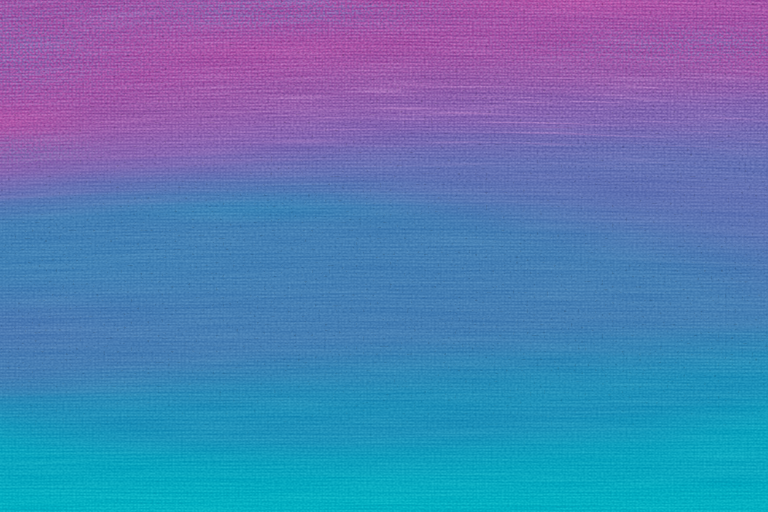
A WebGL 1 fragment shader for this background:

```glsl
precision highp float;
// Brushed paint on woven canvas: cyan at the foot, blue in the middle, magenta on top.
// Colour bands rise along bowed edges; gradient noise adds patches, bristle streaks
// and worn specks, and two crossing waves make the threads.

uniform vec2 u_resolution;

vec2 gradientAt(vec2 cell) {
  vec2 q = fract(cell * vec2(0.1031, 0.1137));
  q += dot(q, q.yx + 33.33);
  float angle = 6.2832 * fract((q.x + q.y) * q.x * 7.31);
  return vec2(cos(angle), sin(angle));
}

// Gradient noise, roughly -0.7 to 0.7
float noise(vec2 p) {
  vec2 i = floor(p), f = p - i;
  vec2 w = f * f * f * (f * (f * 6.0 - 15.0) + 10.0);
  float a = dot(gradientAt(i), f);
  float b = dot(gradientAt(i + vec2(1.0, 0.0)), f - vec2(1.0, 0.0));
  float c = dot(gradientAt(i + vec2(0.0, 1.0)), f - vec2(0.0, 1.0));
  float d = dot(gradientAt(i + 1.0), f - 1.0);
  return mix(mix(a, b, w.x), mix(c, d, w.x), w.y);
}

// Smooth curve through heights at the left, centre and right
float bow(vec3 heights, float x) {
  return dot(heights, vec3((1.0 - x) * (1.0 - 2.0 * x), 4.0 * x * (1.0 - x), x * (2.0 * x - 1.0)));
}

// Soft step upward between two bowed edges
float band(vec2 p, vec3 low, vec3 high) {
  return smoothstep(bow(low, p.x), bow(high, p.x), p.y);
}

// Soft elliptical patch
float patchAt(vec2 p, vec2 centre, vec2 radius) {
  vec2 d = (p - centre) / radius;
  return exp(-dot(d, d));
}

void main() {
  vec2 uv = gl_FragCoord.xy / u_resolution;
  float aspect = u_resolution.x / u_resolution.y;
  vec2 p = vec2(uv.x * aspect, uv.y);

  // Brush strokes arch gently, more so near the top
  float arch = 0.15 * uv.y * (uv.x - 0.55) * (uv.x - 0.55);
  vec2 stroke = vec2(p.x, p.y + arch);
  float broad = noise(stroke * vec2(1.8, 24.0));
  float bristle = noise(stroke * vec2(3.0, 85.0) + 17.0);
  float hair = noise(stroke * vec2(6.0, 200.0) + 41.0);
  vec2 q = uv + vec2(0.0, 0.012 * broad + 0.008 * bristle);

  // Bands from foot to top
  vec3 color = mix(vec3(0.01, 0.69, 0.76), vec3(0.04, 0.65, 0.75), smoothstep(0.0, 0.1, q.y));
  color = mix(color, vec3(0.12, 0.57, 0.73), band(q, vec3(0.11, 0.06, 0.13), vec3(0.21, 0.17, 0.27)));
  color = mix(color, vec3(0.27, 0.50, 0.71), band(q, vec3(0.18, 0.19, 0.25), vec3(0.27, 0.36, 0.40)));
  color = mix(color, vec3(0.39, 0.45, 0.71), band(q, vec3(0.55, 0.56, 0.37), vec3(0.64, 0.67, 0.63)));
  color = mix(color, vec3(0.53, 0.40, 0.70), band(q, vec3(0.60, 0.66, 0.66), vec3(0.68, 0.76, 0.83)));
  color = mix(color, vec3(0.62, 0.36, 0.67), band(q, vec3(0.64, 0.74, 0.79), vec3(0.74, 0.85, 0.87)));
  color = mix(color, vec3(0.66, 0.32, 0.65), band(q, vec3(0.70, 0.83, 0.83), vec3(0.80, 0.92, 0.90)));

  // Blue and violet glazes over the middle
  color = mix(color, vec3(0.19, 0.54, 0.73), 0.5 * patchAt(q, vec2(0.34, 0.595), vec2(0.16, 0.028)));
  color = mix(color, vec3(0.23, 0.52, 0.72), 0.4 * patchAt(q, vec2(0.08, 0.49), vec2(0.30, 0.06)));
  color = mix(color, vec3(0.32, 0.46, 0.70), 0.5 * patchAt(q, vec2(0.0, 0.36), vec2(0.20, 0.06)));

  // Fresh pink along the top and the left side
  float pink = patchAt(q, vec2(0.68, 1.01), vec2(0.24, 0.035))
    + 0.8 * patchAt(q, vec2(0.0, 0.76), vec2(0.10, 0.03))
    + 0.4 * patchAt(q, vec2(0.36, 0.90), vec2(0.22, 0.03));
  color = mix(color, vec3(0.78, 0.33, 0.66), 0.5 * min(pink, 1.0));

  // Thin paint where the bluish ground shows through as specks
  float worn = 0.9 * patchAt(q, vec2(0.36, 0.98), vec2(0.20, 0.035))
    + 0.7 * patchAt(q, vec2(0.92, 0.91), vec2(0.20, 0.035))
    + patchAt(q, vec2(0.03, 0.70), vec2(0.11, 0.035))
    + 0.8 * patchAt(q, vec2(0.0, 0.91), vec2(0.16, 0.09));
  worn = min(worn + 0.25 * smoothstep(0.7, 0.85, uv.y), 1.0);
  float speck = smoothstep(-0.3, 0.35, noise(p * vec2(230.0, 210.0)) + 0.35 * hair);
  color = mix(color, vec3(0.51, 0.43, 0.69), worn * (0.1 + 0.7 * speck));

  // Bristle streaks, with pale hairs in the violet band
  float upper = smoothstep(0.58, 0.85, uv.y);
  vec3 streakTint = mix(vec3(0.8, 0.7, 0.4), vec3(1.0, 0.8, 0.7), upper);
  color += (0.015 * broad + 0.025 * bristle + 0.05 * hair) * streakTint;
  float paleZone = patchAt(uv, vec2(0.60, 0.79), vec2(0.42, 0.075));
  float pale = smoothstep(0.18, 0.55, hair + 0.35 * bristle) * paleZone;
  color = mix(color, vec3(0.75, 0.54, 0.79), 0.45 * pale);

  // Woven threads, uneven in spacing and strength
  float weft = sin(6.2832 * (p.y * 150.0 + 0.5 * noise(p * vec2(5.0, 40.0))));
  float warp = sin(6.2832 * (p.x * 160.0 + 0.5 * noise(p * vec2(40.0, 5.0) + 7.0)));
  float grain = noise(p * vec2(190.0, 260.0) + 5.0);
  float weave = 0.024 * weft + 0.008 * warp + 0.012 * weft * warp + 0.08 * grain;
  color += weave * mix(0.75, 1.35, upper) * vec3(1.0, 0.95, 0.75);

  // Small dark pits between the threads
  float pit = smoothstep(0.3, 0.6, noise(p * vec2(150.0, 190.0) + 63.0));
  color *= 1.0 - 0.12 * pit * smoothstep(0.05, 0.35, uv.y);

  gl_FragColor = vec4(clamp(color, 0.0, 1.0), 1.0);
}
```
